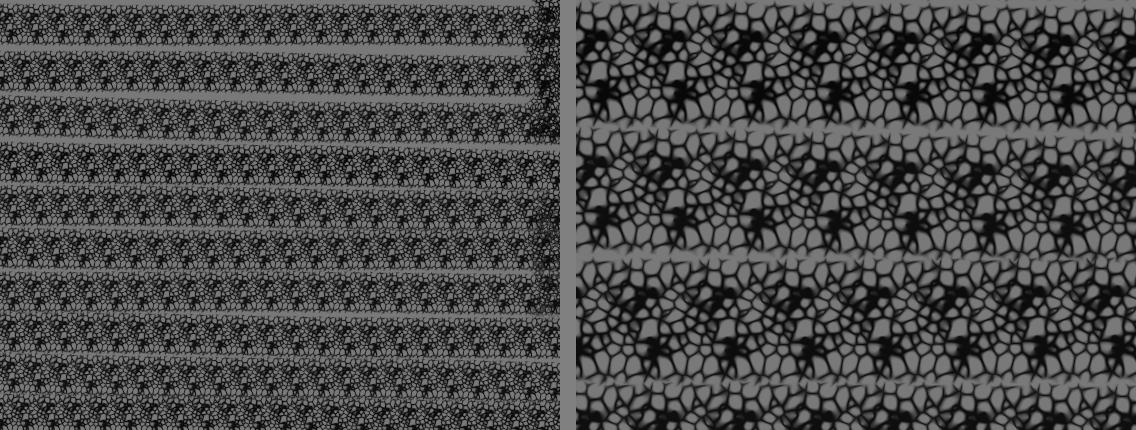
Left: the whole. Right: its middle third, enlarged.
A Shadertoy shader for this pattern:

```glsl
const vec3 STONE = vec3(0.475);
const vec3 INK = vec3(0.025);
const float ROWS = 10.0;
const float REPEATS = 21.7;            // stamps across the canvas
const float BAND_HEIGHT = 0.104;       // in canvas heights
const vec2 CELLS = vec2(6.0, 10.0);    // cells in one stamp
const float THIN_LINE = 0.07;          // in cell units
const float THICK_LINE = 0.185;
const float LINE_BLUR = 0.12;
const float CENTER_SQUEEZE = 0.18;     // smaller cells in mid band
const float SEAM_X = 0.945;            // start of the overprinted right edge
const float TAU = 6.2831853;

vec2 hash2(vec2 p) {
    vec3 q = fract(p.xyx * vec3(0.1031, 0.1030, 0.0973));
    q += dot(q, q.yzx + 33.33);
    return fract((q.xx + q.yz) * q.zy);
}

// Pebble size: two large ovals inside, broad pebbles along both rims
float cellWeight(vec2 id, float rnd) {
    float weight = 0.36 * rnd * rnd;
    if (id.y < 1.5 || id.y > CELLS.y - 2.5) weight += 0.25 * step(0.55, rnd);
    if (id == vec2(1.0, 2.0)) weight = 0.6;
    if (id == vec2(3.0, 5.0)) weight = 0.65;
    return weight;
}

// Distance to the joints between weighted cells, rounded at junctions
float jointDistance(vec2 p) {
    vec2 base = floor(p);
    vec3 nearest = vec3(9.0);
    for (int j = -2; j <= 2; j++)
    for (int i = -2; i <= 2; i++) {
        vec2 cell = base + vec2(i, j);
        vec2 id = vec2(mod(cell.x, CELLS.x), cell.y);
        vec2 rnd = hash2(id + 17.0);
        vec2 site = cell + 0.5 + 0.95 * (rnd - 0.5);
        float d = length(p - site) - cellWeight(id, hash2(id + 43.0).x);
        if (d < nearest.x) nearest = vec3(d, nearest.xy);
        else if (d < nearest.y) nearest = vec3(nearest.x, d, nearest.y);
        else nearest.z = min(nearest.z, d);
    }
    vec2 gap = nearest.yz - nearest.x;
    return gap.x * gap.y / max(gap.x + gap.y, 0.0001);
}

// Ink of one band; uv.x counts stamps, uv.y runs down the band
float bandInk(vec2 uv, float softness) {
    // Uneven rims where the outermost joints fade out
    float bump = 0.022 + 0.013 * sin(TAU * 2.0 * uv.x) + 0.009 * sin(TAU * 3.0 * uv.x + 1.0);
    float rim = smoothstep(bump, bump + 0.05, uv.y)
              * smoothstep(1.0 - bump, 0.95 - bump, uv.y);
    if (rim <= 0.0) return 0.0;
    float squeezed = uv.y - CENTER_SQUEEZE * sin(TAU * uv.y) / TAU;
    float d = jointDistance(vec2(uv.x, squeezed) * CELLS);

    // Heavier core with slanted dark clusters in each stamp
    float core = smoothstep(0.02, 0.22, uv.y) * smoothstep(1.0, 0.8, uv.y);
    float cluster = 0.75 + 0.28 * cos(TAU * (uv.x - 0.7 * uv.y - 0.1))
                  + 0.25 * cos(TAU * (uv.x + 1.8 * uv.y));
    float lineWidth = mix(THIN_LINE, THICK_LINE, core * cluster);
    return rim * (1.0 - smoothstep(lineWidth - softness, lineWidth + softness, d));
}

// Top of a band: pitch tightens downwards, bands sag to the right
float bandTop(float row, float x) {
    float sag = 0.013 + 0.009 * sin(1.1 * row - 1.2);
    float wobble = 0.002 * sin(7.0 * x + 2.3 * row);
    return 0.004 + 0.1095 * row - 0.001 * row * row + sag * x + wobble;
}

void mainImage(out vec4 fragColor, in vec2 fragCoord) {
    vec2 pos = fragCoord / iResolution.xy;
    float down = 1.0 - pos.y;
    float softness = LINE_BLUR + 0.3 * CELLS.y / (BAND_HEIGHT * iResolution.y);
    float ink = 0.0;

    for (float row = -1.0; row < ROWS + 1.0; row++) {
        float v = (down - bandTop(row, pos.x)) / BAND_HEIGHT;
        if (v < 0.0 || v > 1.0) continue;
        vec2 rnd = hash2(vec2(row + 5.0, 8.0));
        float u = pos.x * REPEATS + 0.6 * rnd.x;
        float strength = 0.92 + 0.08 * rnd.y;
        ink = max(ink, strength * bandInk(vec2(u, v), softness));
    }

    // Overprinted stamps along parts of the right edge
    float ragged = SEAM_X + 0.008 * sin(41.0 * down) + 0.004 * sin(97.0 * down);
    float upper = 1.0 - smoothstep(0.31, 0.34, down);
    float lower = smoothstep(0.44, 0.48, down) * (1.0 - smoothstep(0.7, 0.76, down));
    float seam = smoothstep(ragged, ragged + 0.012, pos.x) * max(upper, 0.7 * lower);
    if (seam > 0.0) {
        float v = fract(down / BAND_HEIGHT + 0.45);
        float extra = bandInk(vec2(pos.x * REPEATS + 0.37, v), softness);
        ink = 1.0 - (1.0 - ink) * (1.0 - seam * extra);
    }
    fragColor = vec4(mix(STONE, INK, ink), 1.0);
}
```
